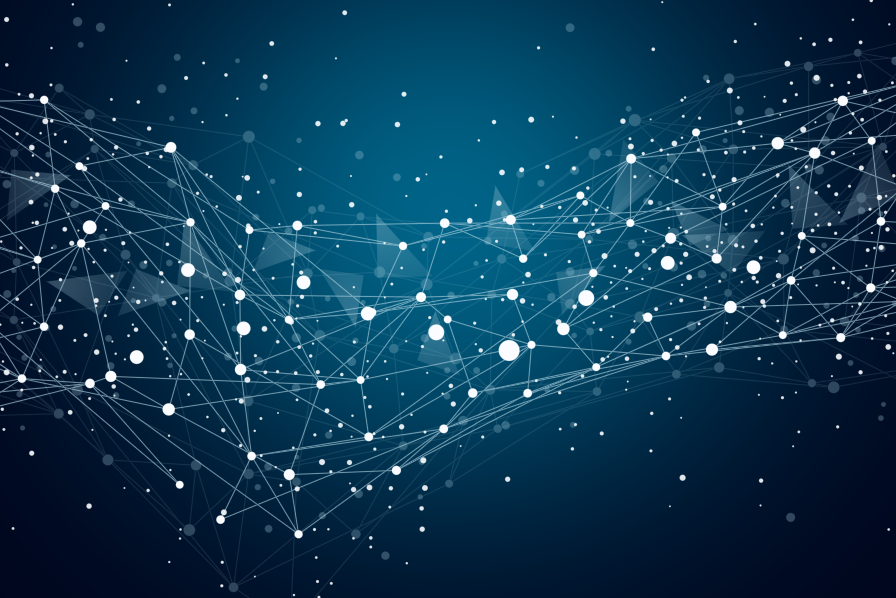
A Shadertoy shader for this background:

```glsl
// A glowing web of linked nodes sagging across a deep blue backdrop.
// Nodes are a jittered lattice bent into a curved band; edges join lattice
// neighbours, with cellular dots, translucent shards and a row of large hubs.

const vec3 EDGE_BLUE = vec3(0.0, 0.015, 0.105);
const vec3 CORE_TEAL = vec3(0.0, 0.39, 0.53);
const vec3 PALE = vec3(0.66, 0.80, 0.86);
const vec3 WHITE = vec3(0.98, 0.99, 1.0);
const vec2 GLOW_CENTRE = vec2(0.75, 0.64);
const vec2 GLOW_SIZE = vec2(0.53, 0.50);
const float COLUMN_STEP = 0.115;
const float ROWS = 5.0;
const float LINE_RADIUS = 0.0008;
const float LINE_ALPHA = 0.72;
const float BACK_ALPHA = 0.20;
const float SHARD_ALPHA = 0.30;
const int SHARDS = 15;
const int HUBS = 11;

vec2 hash2(vec2 p) {
    vec3 q = fract(vec3(p.xyx) * vec3(0.1031, 0.1030, 0.0973));
    q += dot(q, q.yzx + 33.33);
    return fract((q.xx + q.yz) * q.zy);
}

float bump(float x, float centre, float width) {
    float d = (x - centre) / width;
    return exp(-d * d);
}

// Lower and upper limits of the band at a given x
vec2 bandLimits(float x) {
    float low = 0.30 + 0.07 * x - 0.30 * bump(x, 0.52, 0.27);
    float high = 0.64 + 0.32 * abs(x - 0.72) + 0.10 * bump(x, 1.12, 0.07);
    return vec2(low, high);
}

float bandHeight(float x, float t) {
    vec2 limits = bandLimits(x);
    return mix(limits.x, limits.y, t);
}

float fill(float dist, float soft) {
    return smoothstep(soft, -soft, dist);
}

float segment(vec2 p, vec2 a, vec2 b) {
    vec2 pa = p - a, ba = b - a;
    float h = clamp(dot(pa, ba) / max(dot(ba, ba), 1e-6), 0.0, 1.0);
    return length(pa - ba * h);
}

vec2 node(vec2 id, float seed, float spread) {
    vec2 jitter = hash2(id + seed);
    float x = (id.x + 0.12 + 0.76 * jitter.x) * COLUMN_STEP;
    float t = (id.y + 0.05 + 0.9 * jitter.y) / ROWS;
    return vec2(x, bandHeight(x, 0.5 + (t - 0.5) * spread));
}

// Coverage of edges (x) and node discs (y)
vec2 network(vec2 p, float seed, float spread, float soft) {
    vec2 cover = vec2(0.0);
    float column = floor(p.x / COLUMN_STEP);
    for (int i = -3; i <= 0; i++)
    for (float row = 0.0; row < ROWS; row++) {
        vec2 id = vec2(column + float(i), row);
        vec2 a = node(id, seed, spread);
        vec2 pick = hash2(id + seed + 57.0);
        float radius = mix(0.0065, 0.0105, pick.x * pick.x);
        cover.y = max(cover.y, fill(length(p - a) - radius, soft));
        for (int e = 0; e < 4; e++) {
            vec2 choice = hash2(id * 3.0 + seed + float(e) * 19.0);
            float reach = float(e);
            float rise = e == 0 ? 1.0 : floor(choice.x * 3.0) - 1.0;
            vec2 target = id + vec2(reach, rise);
            target.y = clamp(target.y, 0.0, ROWS - 1.0);
            float keep = step(choice.y, 0.95 - 0.13 * reach);
            float dist = segment(p, a, node(target, seed, spread));
            cover.x = max(cover.x, keep * fill(dist - LINE_RADIUS, soft));
        }
    }
    return cover;
}

// Cellular dots, thinning out away from the band
float dots(vec2 p, float cell, float radius, float seed, float soft) {
    vec2 id = floor(p / cell);
    vec2 centre = (id + 0.2 + 0.6 * hash2(id + seed)) * cell;
    vec2 pick = hash2(id + seed + 91.0);
    vec2 limits = bandLimits(centre.x);
    float t = (centre.y - limits.x) / (limits.y - limits.x);
    float chance = 0.62 * bump(t, 0.55, 0.55);
    chance *= 0.65 + 0.35 * smoothstep(0.8, 1.05, centre.x);
    float size = radius * (0.6 + 0.6 * pick.y);
    return step(pick.x, chance) * fill(length(p - centre) - size, soft);
}

// Convex triangle, brightest towards its first corner
float shard(vec2 p, float k, float soft) {
    vec2 h = hash2(vec2(k, 7.0)), g = hash2(vec2(k, 23.0));
    float x = (k + 0.25 + 0.5 * h.x) * 0.1;
    vec2 centre = vec2(x, bandHeight(x, 0.42 + 0.42 * h.y));
    vec3 angle = 6.2832 * g.x + vec3(0.0, 1.7, 3.8);
    vec3 size = vec3(0.085, 0.045, 0.055) * (0.75 + 0.4 * g.y);
    vec2 q = p - centre;
    float dist = -1.0;
    for (int i = 0; i < 3; i++) {
        int j = (i + 1) % 3;
        vec2 a = size[i] * vec2(cos(angle[i]), sin(angle[i]));
        vec2 side = size[j] * vec2(cos(angle[j]), sin(angle[j])) - a;
        dist = max(dist, dot(q - a, vec2(side.y, -side.x)) / length(side));
    }
    vec2 tip = size.x * vec2(cos(angle.x), sin(angle.x));
    return fill(dist, soft) * (1.0 - 0.6 * smoothstep(0.0, 0.15, length(q - tip)));
}

// Large discs: alternating high and low at left, then a slow wave
float hubs(vec2 p, float soft) {
    float cover = 0.0;
    for (int i = 0; i < HUBS; i++) {
        float k = float(i);
        float swing = 0.13 * cos(3.14159 * k) * exp(-0.4 * k);
        float wave = 0.08 * cos((k - 6.5) * 1.1) * smoothstep(3.0, 7.0, k);
        vec2 centre = vec2(0.15 + 0.075 * k + 0.0036 * k * k, 0.49 + swing - wave);
        float radius = 0.0115 + 0.006 * bump(k, 7.0, 0.9);
        cover = max(cover, fill(length(p - centre) - radius, soft));
    }
    return cover;
}

void mainImage(out vec4 fragColor, in vec2 fragCoord) {
    vec2 p = fragCoord / iResolution.y;
    float soft = 0.75 / iResolution.y;

    // Backdrop glow
    vec2 g = (p - GLOW_CENTRE) / GLOW_SIZE;
    vec3 color = mix(EDGE_BLUE, CORE_TEAL, exp(-dot(g, g)));

    // Faint rear layer
    vec2 back = network(p, 140.0, 1.3, soft);
    color = mix(color, PALE, BACK_ALPHA * max(back.x * 0.7, back.y * 1.4));
    color = mix(color, PALE, 0.3 * dots(p, 0.052, 0.0065, 11.0, soft));
    for (int i = 0; i < SHARDS; i++)
        color = mix(color, PALE, SHARD_ALPHA * shard(p, float(i), soft));

    // Bright front layer
    vec2 front = network(p, 31.0, 1.0, soft);
    color = mix(color, PALE, LINE_ALPHA * front.x);
    float specks = max(dots(p, 0.043, 0.0042, 63.0, soft),
                       dots(p + 0.017, 0.031, 0.0024, 5.0, soft));
    color = mix(color, WHITE, 0.9 * specks);
    color = mix(color, WHITE, max(front.y, hubs(p, soft)));
    fragColor = vec4(color, 1.0);
}
```
